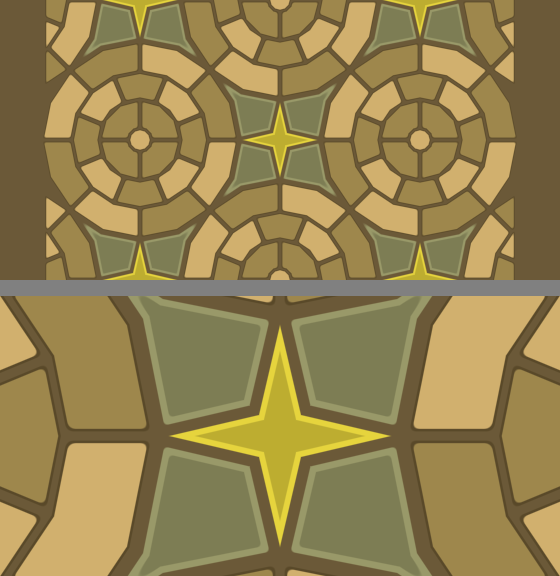
Top, the full canvas; bottom, a detail of the centre.
A WebGL 1 fragment shader for this pattern:

```glsl
precision highp float;

uniform vec2 u_resolution;

const float TAU = 6.2831853;
const vec3 GROUT = vec3(0.42, 0.35, 0.22);
const vec3 OUTLINE = vec3(0.35, 0.285, 0.16);
const vec3 OCHRE = vec3(0.62, 0.53, 0.30);
const vec3 SAND = vec3(0.82, 0.69, 0.43);
const vec3 SAGE = vec3(0.49, 0.49, 0.33);
const vec3 SAGE_RIM = vec3(0.60, 0.60, 0.41);
const vec3 GOLD = vec3(0.74, 0.68, 0.19);
const vec3 GOLD_RIM = vec3(0.90, 0.83, 0.24);

// Maximum with a rounded crease of width k
float smoothMax(float a, float b, float k) {
  float h = max(k - abs(a - b), 0.0) / k;
  return max(a, b) + 0.25 * h * h * k;
}

// Offset from the nearest point of a centred square lattice
vec2 latticeOffset(vec2 p) {
  vec2 corner = fract(p + 0.5) - 0.5;
  vec2 middle = fract(p) - 0.5;
  return dot(corner, corner) < dot(middle, middle) ? corner : middle;
}

// Signed distance to a regular polygon with a vertex on the x axis
float polygon(vec2 q, float radius, float sides) {
  float halfStep = 0.5 * TAU / sides;
  float angle = mod(atan(q.y, q.x), 2.0 * halfStep) - halfStep;
  return length(q) * cos(angle) - radius * cos(halfStep);
}

// Distance to the nearest of evenly spaced spokes; turn is in sectors
float spokes(vec2 q, float count, float turn) {
  float sector = fract(atan(q.y, q.x) / TAU * count + turn);
  return length(q) * sin(min(sector, 1.0 - sector) * TAU / count);
}

// Ring of separate stones between two polygons
float stoneRing(vec2 q, float inner, float outer, float sides, float count, float turn) {
  float band = smoothMax(-polygon(q, inner, sides), polygon(q, outer, sides), 0.006);
  return smoothMax(band, 0.0075 - spokes(q, count, turn), 0.009);
}

// Alternates two stone colours around a ring
vec3 alternate(vec2 q, float count, float turn) {
  float index = floor(atan(q.y, q.x) / TAU * count + turn);
  return mix(OCHRE, SAND, mod(index, 2.0));
}

float fourPointStar(vec2 s, float tip, float waist) {
  s = abs(s);
  s = vec2(max(s.x, s.y), min(s.x, s.y));
  return dot(s - vec2(tip, 0.0), normalize(vec2(waist, tip - waist)));
}

// Leaf tile between the star and the two neighbouring circles
float leaf(vec2 s, float star) {
  s = abs(s);
  float sideA = -polygon(s - vec2(0.5, 0.0), 0.3646, 16.0);
  float sideB = -polygon(s - vec2(0.0, 0.5), 0.3646, 16.0);
  float d = smoothMax(sideA, sideB, 0.016);
  d = smoothMax(d, 0.0135 - star, 0.006);
  return smoothMax(d, 0.0085 - min(s.x, s.y), 0.004);
}

// Lays one tile with a rim just inside its edge
vec3 layTile(vec3 ground, float d, vec3 fill, vec3 rim, float rimWidth, float blur) {
  vec3 tile = mix(rim, fill, smoothstep(blur, -blur, d + rimWidth));
  return mix(ground, tile, smoothstep(blur, -blur, d));
}

vec3 layStone(vec3 ground, float d, vec3 fill, float clip, float blur) {
  float edge = smoothMax(d, clip, 0.008);
  return layTile(ground, edge - 0.002, fill, OUTLINE, 0.003, blur);
}

void main() {
  vec2 p = (gl_FragCoord.xy - 0.5 * u_resolution) / u_resolution.y;
  float blur = 0.8 / u_resolution.y;
  vec3 color = GROUT;

  // Circles of stones, trimmed at the panel sides
  vec2 q = latticeOffset(p - vec2(0.5, 0.0));
  float limit = abs(p.x - q.x) < 0.75 ? 0.86 : 0.836;
  float clip = abs(p.x) - limit;
  float hub = polygon(q, 0.036, 12.0);
  float core = stoneRing(q, 0.046, 0.139, 12.0, 4.0, 0.0);
  float middle = stoneRing(q, 0.151, 0.237, 16.0, 8.0, 0.5);
  float outer = stoneRing(q, 0.249, 0.345, 16.0, 8.0, 0.0);
  color = layStone(color, hub, SAND, clip, blur);
  color = layStone(color, core, OCHRE, clip, blur);
  color = layStone(color, middle, alternate(q, 8.0, 0.5), clip, blur);
  color = layStone(color, outer, alternate(q, 8.0, 0.0), clip, blur);

  // Stars and leaves, kept to whole motifs inside the panel
  vec2 s = latticeOffset(p);
  if (abs(p.x - s.x) < 0.75) {
    float star = fourPointStar(s, 0.132, 0.025);
    color = layTile(color, leaf(s, star), SAGE, SAGE_RIM, 0.008, blur);
    color = layTile(color, star, GOLD, GOLD_RIM, 0.007, blur);
  }

  gl_FragColor = vec4(color, 1.0);
}
```
